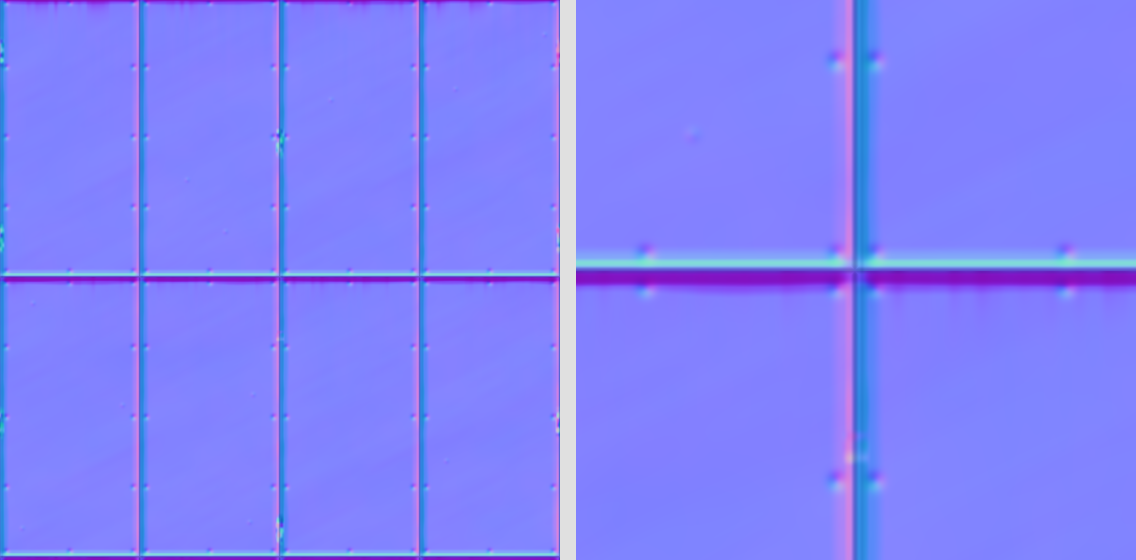
Left, the full canvas; right, a detail of the centre.
A Shadertoy shader for this texture map:

```glsl
// Tangent-space normal map of riveted sheet-metal panels, four across and two down.
// Slopes of bevelled seams, domed rivets, chipped edges, streaks and dents are
// summed, then normalised and packed into colour. All noise wraps at the border.

const float UNITS = 768.0;                // canvas width in design units
const vec2  PANEL = vec2(192.0, 384.0);   // panel size
const vec2  SEAM_ORIGIN = vec2(0.0, 4.0); // crossing of the first seams
const vec2  RIVET_INSET = vec2(8.5, 7.5); // rivet distance from the seams
const float RIVET_PITCH = 96.0;
const float RIVET_RADIUS = 3.7;
const float RIVET_SLOPE = 0.75;
const float LEFT_SLOPE = 0.48;            // bevel strengths of a panel
const float RIGHT_SLOPE = 0.5;
const float TOP_SLOPE = 1.15;
const float BOTTOM_SLOPE = 0.75;
const float CHIP_SLOPE = 2.2;
const float WAVE_SLOPE = 0.08;
const float DENT_CELL = 96.0;
const float DENT_CHANCE = 0.2;
const float DENT_SLOPE = 0.2;

float hash(vec2 p) {
    vec3 q = fract(p.xyx * 0.1031);
    q += dot(q, q.yzx + 33.33);
    return fract((q.x + q.y) * q.z);
}

// Value noise that repeats after a whole number of cells.
float noise(vec2 p, vec2 period) {
    vec2 i = floor(p), f = fract(p);
    f = f * f * (3.0 - 2.0 * f);
    vec2 a = mod(i, period), b = mod(i + 1.0, period);
    return mix(mix(hash(a), hash(vec2(b.x, a.y)), f.x),
               mix(hash(vec2(a.x, b.y)), hash(b), f.x), f.y);
}

float canvasNoise(vec2 p, vec2 cells) {
    return noise(p / UNITS * cells, cells);
}

float band(float x, float lo, float hi, float soft) {
    return smoothstep(lo - soft, lo + soft, x) - smoothstep(hi - soft, hi + soft, x);
}

// Slope of a round bump; green grows toward its lower side.
vec2 dome(vec2 d, float radius) {
    vec2 t = d / radius;
    return vec2(t.x, -t.y) * exp(-dot(t, t));
}

vec2 rivets(vec2 s) {
    vec2 side = vec2(s.x < 0.0 ? -1.0 : 1.0, s.y < 0.0 ? -1.0 : 1.0);
    float row = abs(s.y) < 0.5 * RIVET_PITCH ? side.y * RIVET_INSET.y
                                             : round(s.y / RIVET_PITCH) * RIVET_PITCH;
    vec2 edge = vec2(side.x * RIVET_INSET.x, row);
    vec2 middle = side * vec2(0.5 * PANEL.x, RIVET_INSET.y);
    return RIVET_SLOPE * (dome(s - edge, RIVET_RADIUS) + dome(s - middle, RIVET_RADIUS));
}

// Bevels on both sides of the seams: a firm core plus a wide soft shoulder.
vec2 bevels(vec2 p, vec2 s, float soft) {
    float wear = canvasNoise(p, vec2(16.0, 40.0));
    float patches = canvasNoise(p + 57.0, vec2(16.0, 14.0));
    float left = band(s.x, 0.0, 4.8 + wear, 1.4 * soft) * LEFT_SLOPE * (0.8 + 0.4 * wear)
               + band(s.x, 0.0, 8.0 + 3.0 * patches, 3.5) * 0.36;
    float right = band(s.x, -4.6, -1.6, 1.3 * soft) * RIGHT_SLOPE * (0.2 + 0.8 * wear + 0.5 * patches)
                + band(s.x, -9.5, -1.5, 3.5) * (0.12 + 0.22 * patches);
    float bottom = band(s.y, 2.2, 5.0, 1.3 * soft) * BOTTOM_SLOPE
                 + band(s.y, 2.2, 9.0, 3.5) * 0.32;
    float top = band(s.y, -5.0 - wear, -0.5, 1.7 * soft) * TOP_SLOPE
              + band(s.y, -7.0 - 3.0 * patches, -0.5, 3.0) * 0.45;
    vec2 open = mix(vec2(0.3), vec2(1.0), smoothstep(vec2(2.0), vec2(10.0), abs(s.yx)));
    return open * vec2(right - left, bottom - top) + vec2(0.0, 0.12 * left);
}

// Three chipped stretches on every second vertical seam.
vec2 chips(vec2 p, float seamX, float seam) {
    bool inner = mod(seam, 4.0) > 1.0;
    float start = inner ? 0.055 : 0.245, pitch = inner ? 0.345 : 0.33;
    float y = p.y / UNITS - start;
    float nearest = clamp(round(y / pitch), 0.0, 2.0);
    float reach = inner && nearest == 1.0 ? 0.012 : 0.032;
    float along = 1.0 - smoothstep(0.4 * reach, reach, abs(y - pitch * nearest));
    float across = 1.0 - smoothstep(2.0, 7.5, abs(seamX));
    vec2 rough = vec2(canvasNoise(p, vec2(144.0, 112.0)),
                      canvasNoise(p + 131.0, vec2(144.0, 112.0))) - vec2(0.52, 0.36);
    return CHIP_SLOPE * along * across * (mod(seam, 2.0) < 0.5 ? 1.0 : 0.0) * rough;
}

// Runs below the top edges, heavier on the upper row.
vec2 streaks(vec2 p, float seamY) {
    float below = max(-seamY, 0.0);
    float weight = step(seamY, 0.0) * (p.y > 480.0 ? 1.0 : 0.4);
    float grain = canvasNoise(p, vec2(120.0, 8.0));
    float patches = smoothstep(0.3, 0.8, canvasNoise(p, vec2(12.0, 2.0)));
    return weight * vec2((grain - 0.5) * 0.1 * exp(-below / 60.0),
                         -(0.12 + 1.1 * grain * grain * patches) * exp(-below / 10.0));
}

// Slanted waves, shallow buckling and a few small dents on the sheet faces.
vec2 sheet(vec2 p) {
    vec2 uv = p / UNITS;
    vec2 slant = vec2(4.0 * uv.x, 16.0 * uv.y - 8.0 * uv.x);
    float wave = 0.6 * noise(slant, vec2(4.0, 8.0))
               + 0.4 * noise(slant * 4.0, vec2(16.0, 32.0));
    float swell = 0.65 * canvasNoise(p, vec2(10.0, 14.0))
                + 0.35 * canvasNoise(p, vec2(36.0, 30.0));
    vec2 cell = floor(p / DENT_CELL);
    vec2 at = (cell + 0.2 + 0.6 * vec2(hash(cell + 17.0), hash(cell + 53.0))) * DENT_CELL;
    float dent = step(hash(cell + 91.0), DENT_CHANCE) * DENT_SLOPE;
    return WAVE_SLOPE * (vec2(swell, wave) - 0.5) - dent * dome(p - at, 3.2);
}

void mainImage(out vec4 fragColor, in vec2 fragCoord) {
    vec2 p = fragCoord / iResolution.xy * UNITS;
    float soft = max(1.0, 0.75 * UNITS / iResolution.y);
    vec2 q = p - SEAM_ORIGIN;
    vec2 s = mod(q + 0.5 * PANEL, PANEL) - 0.5 * PANEL;
    float seam = mod(round(q.x / PANEL.x), 4.0);
    vec2 slope = bevels(p, s, soft) + rivets(s) + chips(p, s.x, seam)
               + streaks(p, s.y) + sheet(p);
    vec3 color = 0.5 + 0.5 * normalize(vec3(slope + 0.02, 1.0));

    // Shaded grooves between neighbouring panels
    float groove = max(band(s.x, -1.6, 0.6, soft), band(s.y, -0.8, 1.6, soft));
    float fold = band(s.x, 2.2, 3.4, soft);
    color *= 1.0 - groove * vec3(0.25, 0.25, 0.18) - fold * vec3(0.12, 0.08, 0.05);
    fragColor = vec4(color, 1.0);
}
```
